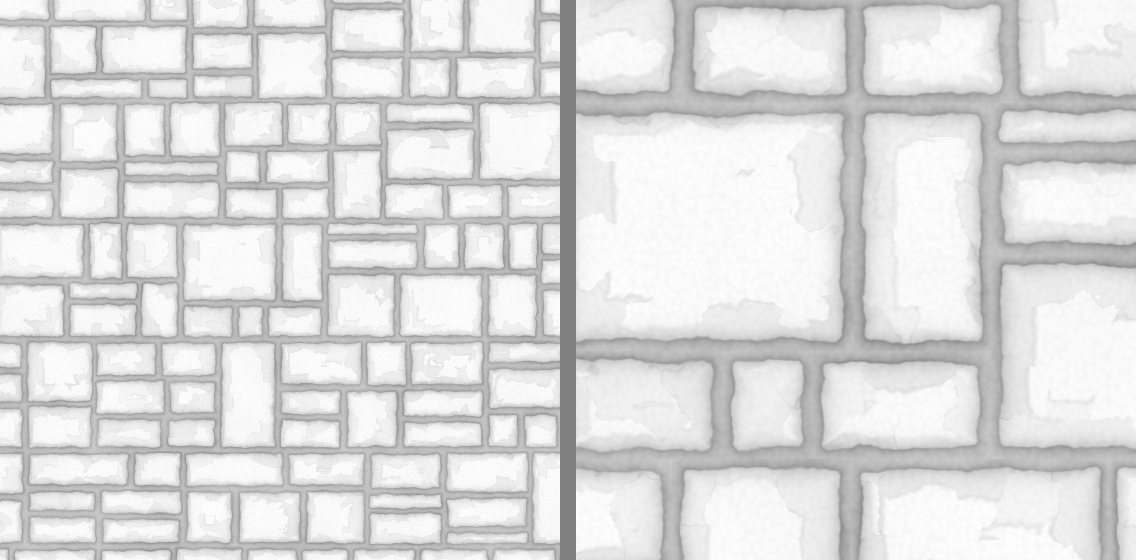
Left, the full canvas; right, a detail of the centre.
Reproduce this texture map procedurally as a WebGL 1 fragment shader.

```glsl
precision highp float;
uniform vec2 u_resolution;

float hash(vec2 p) {
  vec3 q = fract(p.xyx * 0.1031);
  q += dot(q, q.yzx + 33.33);
  return fract((q.x + q.y) * q.z);
}

// Layered, bent sines, roughly -1 to 1
float ripple(vec2 p) {
  float sum = 0.0, amp = 0.5;
  for (int i = 0; i < 5; i++) {
    p = mat2(0.8, 0.6, -0.6, 0.8) * p * 1.8 + 1.3;
    sum += amp * sin(p.x + 1.5 * sin(p.y));
    amp *= 0.6;
  }
  return sum;
}

// Nearest distance, second distance, random value of the cell
vec3 cellular(vec2 p) {
  vec2 cell = floor(p);
  vec3 best = vec3(9.0, 9.0, 0.0);
  for (int y = -1; y <= 1; y++) {
    for (int x = -1; x <= 1; x++) {
      vec2 c = cell + vec2(float(x), float(y));
      float d = length(c + vec2(hash(c), hash(c + 71.0)) - p);
      if (d < best.x) best = vec3(d, best.x, hash(c + 137.0));
      else best.y = min(best.y, d);
    }
  }
  return best;
}

float bandEdge(float i) {
  return (i + 0.3 * hash(vec2(i, 3.0)) - 0.1) / 5.0;
}

float blockEdge(float i, float band) {
  return (i + 0.5 * hash(vec2(i, band + 40.0)) + hash(vec2(band, 9.0))) / 3.0;
}

// Finds the stone around p: bands, then blocks, then random halving
void findStone(vec2 p, out vec2 lo, out vec2 hi, out vec2 seed) {
  float band = floor(p.y * 5.0);
  band -= step(p.y, bandEdge(band));
  band += step(bandEdge(band + 1.0), p.y);
  float block = floor(p.x * 3.0 - hash(vec2(band, 9.0)));
  block -= step(p.x, blockEdge(block, band));
  lo = vec2(blockEdge(block, band), bandEdge(band));
  hi = vec2(blockEdge(block + 1.0, band), bandEdge(band + 1.0));
  seed = vec2(band * 17.0 + block, 1.0);
  for (int i = 0; i < 7; i++) {
    vec2 size = hi - lo;
    float limit = mix(0.008, 0.03, hash(seed + vec2(0.0, 300.0)));
    if (size.x * size.y < limit && size.x < 0.19) break;
    float ratio = mix(0.3, 0.7, hash(seed + vec2(0.0, 600.0)));
    vec2 cut = mix(lo, hi, ratio);
    float side;
    if (size.x > size.y * mix(1.2, 2.4, hash(seed))) {
      side = step(cut.x, p.x);
      if (side > 0.5) lo.x = cut.x; else hi.x = cut.x;
    } else {
      side = step(cut.y, p.y);
      if (side > 0.5) lo.y = cut.y; else hi.y = cut.y;
    }
    seed.y = seed.y * 2.0 + side;
  }
}

void main() {
  vec2 p = gl_FragCoord.xy / u_resolution;
  float soft = 0.0006 + 0.5 / u_resolution.y;
  vec2 lo, hi, seed;
  findStone(p, lo, hi, seed);

  // Rough rounded outline, positive inside the stone
  vec2 local = p + seed * 0.37;
  vec2 rough = vec2(ripple(local * 50.0), ripple(local * 50.0 + 20.0));
  float inset = mix(0.0045, 0.0075, hash(seed + 11.0));
  vec2 corner = abs(p + 0.002 * rough - 0.5 * (lo + hi)) - 0.5 * (hi - lo) + inset + 0.004;
  float depth = 0.004 - length(max(corner, 0.0)) - min(max(corner.x, corner.y), 0.0);

  // Chipped ledges around the flat face
  vec3 chip = cellular((local + 0.006 * rough) * 28.0);
  float ledge = 0.004 + 0.03 * chip.z * chip.z + 0.004 * rough.x;
  float chipped = 1.0 - smoothstep(-0.001, 0.003, depth - ledge);
  float ledgeLine = 1.0 - smoothstep(0.0, 0.0028, abs(depth - ledge));
  float crack = 1.0 - smoothstep(0.0, 0.07, chip.y - chip.x);
  crack *= smoothstep(0.0, 0.5, rough.y) * exp(-max(depth, 0.0) / 0.02);

  float grain = cellular(p * 240.0).x - 0.45;
  float cloud = ripple(p * 11.0);
  float stone = 0.98 - 0.03 * grain + 0.008 * cloud;
  stone -= chipped * (0.02 + 0.04 * hash(vec2(chip.z * 90.0, 5.0)));
  stone -= 0.05 * ledgeLine * chip.z + 0.06 * crack;
  stone -= 0.17 * exp(-max(depth, 0.0) / 0.0045);

  // Mortar darkens where it meets a stone
  float mortar = 0.77 + 0.03 * cloud + 0.015 * rough.x - 0.04 * grain;
  mortar -= (0.19 + 0.06 * ripple(p * 17.0 + 4.0)) * exp(min(depth, 0.0) / 0.003);

  float tone = mix(mortar, stone, smoothstep(-soft, soft, depth));
  gl_FragColor = vec4(vec3(clamp(tone, 0.0, 1.0)), 1.0);
}
```
